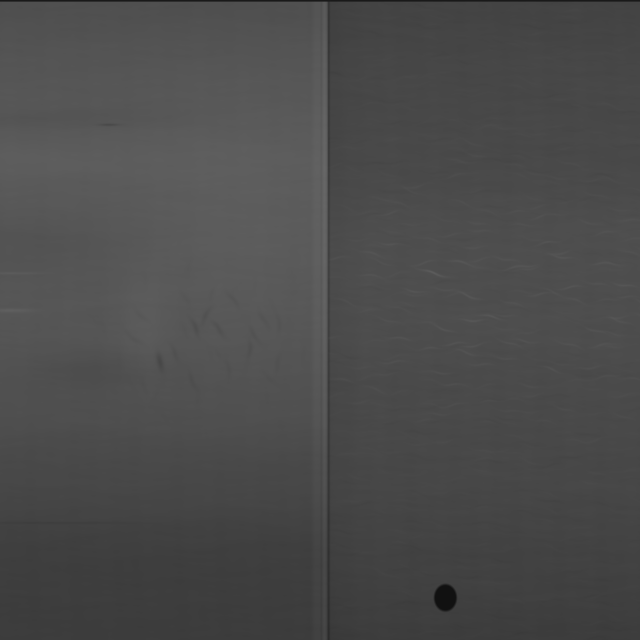
Write a WebGL 2 fragment shader that draws this texture.

```glsl
#version 300 es
precision highp float;

uniform vec2 u_resolution;
out vec4 fragColor;

const float SEAM_X = 0.5125;
const vec2 HOLE_CENTER = vec2(0.696, 0.066);
const vec2 HOLE_RADII = vec2(0.0175, 0.021);
const float HOLE_TONE = 0.065;
const float EDGE_TONE = 0.10;
const float GRAIN = 0.0028;
const float SCRATCH = 0.030;
const float SMUDGE = 0.035;

// Panel brightness at equal steps from bottom to top
const float LEFT_TONES[9] = float[9](0.235, 0.243, 0.280, 0.313, 0.335, 0.347, 0.355, 0.335, 0.308);
const float RIGHT_TONES[9] = float[9](0.238, 0.258, 0.278, 0.288, 0.303, 0.305, 0.285, 0.278, 0.262);

vec2 hash2(vec2 p) {
    vec3 q = fract(p.xyx * vec3(0.1031, 0.1030, 0.0973));
    q += dot(q, q.yzx + 33.33);
    return fract((q.xx + q.yz) * q.zy);
}

// Soft elliptical bump
float blob(vec2 p, vec2 center, vec2 size) {
    vec2 d = (p - center) / size;
    return exp(-dot(d, d));
}

float panelTone(float y, bool isLeft) {
    float t = clamp(y, 0.0, 0.9999) * 8.0;
    int i = int(t);
    float f = smoothstep(0.0, 1.0, fract(t));
    f = mix(fract(t), f, 0.5);
    return isLeft ? mix(LEFT_TONES[i], LEFT_TONES[i + 1], f)
                  : mix(RIGHT_TONES[i], RIGHT_TONES[i + 1], f);
}

// Horizontal brushed grain with a faint vertical weave
float grain(vec2 p) {
    float sum = 0.0;
    float freq = 61.0;
    for (int i = 0; i < 6; i++) {
        float k = float(i);
        float bend = 1.6 * sin(p.x * (9.0 + 7.0 * k) + k * 2.1 + 3.0 * sin(p.y * 17.0 + k));
        float fade = 0.6 + 0.4 * sin(p.x * (13.0 + 5.0 * k) + p.y * 31.0 + k);
        sum += fade * sin(p.y * freq + bend + k * 1.7);
        freq *= 1.53;
    }
    float weave = sin(p.x * 83.0 + sin(p.y * 9.0)) + sin(p.x * 191.0 + 2.0 * sin(p.y * 6.0));
    return sum * 0.55 + weave * 0.4;
}

// Short tilted strokes, one per cell, searched over neighbours
float strokes(vec2 p, vec2 cells, float tilt, vec2 size) {
    vec2 base = floor(p * cells);
    float sum = 0.0;
    for (int j = -1; j <= 1; j++) {
        for (int i = -1; i <= 1; i++) {
            vec2 id = base + vec2(i, j);
            vec2 rnd = hash2(id + 17.0);
            vec2 d = p - (id + rnd) / cells;
            float angle = tilt * (hash2(id + 71.0).x - 0.6);
            float c = cos(angle), s = sin(angle);
            d = vec2(c * d.x + s * d.y, c * d.y - s * d.x);
            d.y += 0.0015 * sin(d.x * 150.0 + rnd.x * 6.0);
            sum += hash2(id + 43.0).y * blob(d, vec2(0.0), size);
        }
    }
    return sum;
}

float leftPanel(vec2 p) {
    float tone = panelTone(p.y, true);
    // Broad bands and cloudy stains
    tone += 0.014 * blob(p, vec2(0.37, 0.62), vec2(0.14, 0.25));
    tone -= 0.022 * blob(p, vec2(0.02, 0.62), vec2(0.18, 0.055));
    tone -= 0.016 * blob(p, vec2(0.08, 0.815), vec2(0.20, 0.016));
    tone += 0.010 * blob(p, vec2(0.06, 0.75), vec2(0.20, 0.025));
    tone += 0.020 * blob(p, vec2(0.225, 0.49), vec2(0.035, 0.09));
    tone -= 0.018 * blob(p, vec2(0.14, 0.42), vec2(0.10, 0.03));
    // Thin horizontal marks
    tone -= 0.050 * blob(p, vec2(0.17, 0.805), vec2(0.016, 0.002));
    tone -= 0.018 * blob(p, vec2(0.08, 0.183), vec2(0.13, 0.002));
    tone += 0.035 * blob(p, vec2(0.015, 0.515), vec2(0.035, 0.003));
    tone += 0.025 * blob(p, vec2(0.02, 0.573), vec2(0.05, 0.002));
    // Dark upright wisps
    float wispArea = blob(p, vec2(0.33, 0.47), vec2(0.13, 0.09));
    tone -= SMUDGE * wispArea * strokes(p.yx, vec2(28.0, 24.0), 1.6, vec2(0.016, 0.004));
    tone -= 0.05 * blob(p, vec2(0.25 - 0.2 * (p.y - 0.435), 0.435), vec2(0.005, 0.014));
    return tone + GRAIN * 0.8 * grain(p);
}

float rightPanel(vec2 p) {
    float tone = panelTone(p.y, false) - 0.012 * smoothstep(0.06, 0.0, p.x - SEAM_X);
    float worn = 0.25 + blob(p, vec2(0.76, 0.54), vec2(0.32, 0.17));
    tone += SCRATCH * worn * strokes(p, vec2(22.0, 48.0), 0.6, vec2(0.018, 0.0018));
    tone -= 0.3 * SCRATCH * strokes(p + 3.7, vec2(17.0, 40.0), 0.4, vec2(0.022, 0.002));
    return tone + GRAIN * grain(p + vec2(2.3, 1.1));
}

void main() {
    vec2 p = gl_FragCoord.xy / u_resolution;
    float px = 1.0 / min(u_resolution.x, u_resolution.y);

    float tone = mix(leftPanel(p), rightPanel(p), smoothstep(-px, px, p.x - SEAM_X));

    // Raised seam: pale strip, bright ridges and a dark groove
    float strip = smoothstep(0.484, 0.494, p.x) * smoothstep(SEAM_X, SEAM_X - 0.003, p.x);
    tone += 0.020 * strip;
    tone += 0.022 * exp(-pow((p.x - 0.507) / 0.0025, 2.0));
    tone -= 0.016 * exp(-pow((p.x - 0.502) / 0.0016, 2.0));
    tone -= 0.055 * exp(-pow((p.x - 0.5135) / 0.0020, 2.0));

    // Drilled hole
    float hole = (length((p - HOLE_CENTER) / HOLE_RADII) - 1.0) * HOLE_RADII.x;
    tone = mix(HOLE_TONE, tone, smoothstep(-1.5 * px, 1.5 * px, hole));

    // Dark upper border
    tone = mix(tone, EDGE_TONE, smoothstep(0.9965, 0.9985, p.y));
    fragColor = vec4(vec3(tone), 1.0);
}
```
